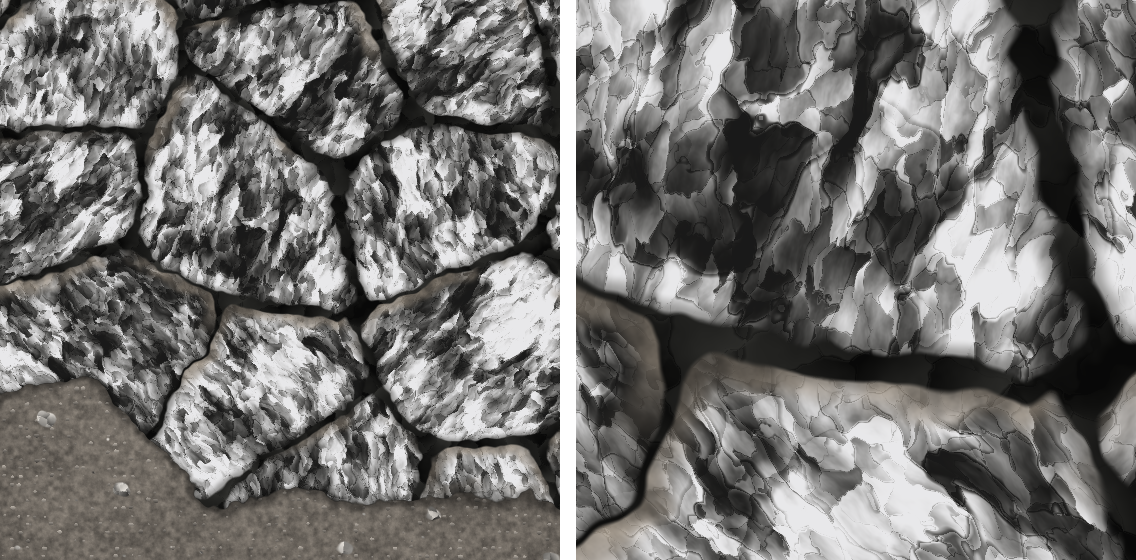
Left: the whole. Right: its middle third, enlarged.
Reproduce this texture procedurally as a WebGL 1 fragment shader.

```glsl
precision highp float;
uniform vec2 u_resolution;

const vec3 GAP = vec3(0.085, 0.085, 0.08);
const vec3 SOIL = vec3(0.435, 0.41, 0.38);
const vec3 DUST = vec3(0.54, 0.50, 0.45);

float hash(vec2 p) {
  return fract(sin(dot(p, vec2(127.1, 311.7))) * 43758.5453);
}

vec2 hash2(vec2 p) {
  return vec2(hash(p), hash(p + 17.3));
}

mat2 rotation(float a) {
  return mat2(cos(a), sin(a), -sin(a), cos(a));
}

float noise(vec2 p) {
  vec2 i = floor(p), f = fract(p);
  f = f * f * (3.0 - 2.0 * f);
  return mix(mix(hash(i), hash(i + vec2(1, 0)), f.x),
             mix(hash(i + vec2(0, 1)), hash(i + vec2(1, 1)), f.x), f.y);
}

float fbm(vec2 p) {
  float sum = 0.0, amp = 0.53;
  for (int i = 0; i < 4; i++) {
    sum += amp * noise(p);
    p = rotation(0.6) * p * 2.07 + 5.3;
    amp *= 0.5;
  }
  return sum;
}

float smoothMin(float a, float b, float k) {
  float h = max(k - abs(a - b), 0.0) / k;
  return min(a, b) - h * h * k * 0.25;
}

vec2 seedPoint(vec2 cell) {
  return cell + 0.1 + 0.8 * hash2(cell);
}

// Packed boulders: rounded edge distance, then offset from the centre
vec3 boulder(vec2 p, out vec2 id) {
  vec2 base = floor(p), nearest = vec2(0.0);
  float best = 9.0;
  for (int y = -1; y <= 1; y++)
    for (int x = -1; x <= 1; x++) {
      vec2 cell = base + vec2(x, y);
      vec2 r = seedPoint(cell) - p;
      if (dot(r, r) < best) { best = dot(r, r); nearest = r; id = cell; }
    }
  float edge = 1.0;
  for (int y = -2; y <= 2; y++)
    for (int x = -2; x <= 2; x++) {
      vec2 r = seedPoint(id + vec2(x, y)) - p;
      vec2 between = r - nearest;
      if (dot(between, between) > 0.0001)
        edge = smoothMin(edge, dot(0.5 * (r + nearest), normalize(between)), 0.11);
    }
  return vec3(edge, -nearest);
}

// Broken faces: own tone, own slope of light, and a dark seam between them
float facets(vec2 p, float warp, float seam) {
  p += warp * (vec2(fbm(p * 0.9), fbm(p * 0.9 + 31.0)) - 0.5);
  vec2 base = floor(p);
  float d1 = 9.0, d2 = 9.0, t1 = 0.0, t2 = 0.0;
  for (int y = -1; y <= 1; y++)
    for (int x = -1; x <= 1; x++) {
      vec2 cell = base + vec2(x, y);
      vec2 r = p - cell - hash2(cell);
      float d = length(r);
      float tone = hash(cell + 7.7) + dot(r, hash2(cell + 3.1) - 0.5) * 1.6;
      if (d < d1) { d2 = d1; t2 = t1; d1 = d; t1 = tone; }
      else if (d < d2) { d2 = d; t2 = tone; }
    }
  float inside = smoothstep(0.0, 0.1, d2 - d1);
  float strength = seam * smoothstep(0.05, 0.5, t1 - t2 + 0.2);
  return mix(0.5 * (t1 + t2), t1, inside) - strength * (1.0 - inside);
}

float rockTone(vec2 p, vec2 id) {
  vec2 q = rotation(0.3 + 2.2 * hash(id + 2.0)) * p + 9.0 * hash2(id);
  q += 0.03 * (vec2(fbm(q * 14.0), fbm(q * 14.0 + 8.0)) - 0.5);
  float tone = 0.26 * facets(q * vec2(8.0, 14.0), 1.6, 0.3)
             + 0.30 * facets(q * vec2(17.0, 34.0) + 4.0, 1.8, 0.5)
             + 0.25 * facets(q * vec2(42.0, 72.0), 1.6, 0.5)
             + 0.19 * fbm(q * vec2(30.0, 120.0));
  tone = 0.54 + (tone - 0.5) * 1.9 + 0.14 * (hash(id + 5.0) - 0.5);
  tone += 0.26 * (fbm(q * vec2(75.0, 150.0) + 3.0) - 0.5);
  tone = -smoothMin(-tone, -0.10, 0.35);
  return smoothMin(tone, 0.92, 0.15);
}

// Loose stones: coverage and tone
vec2 pebbles(vec2 p, float chance) {
  vec2 cell = floor(p);
  vec2 r = fract(p) - 0.35 - 0.3 * hash2(cell);
  float radius = mix(0.1, 0.28, hash(cell + 4.0)) * step(hash(cell + 9.0), chance);
  float d = length(r * vec2(0.85, 1.1)) + 0.12 * (noise(p * 5.0) - 0.5);
  return vec2(smoothstep(0.03, -0.04, d - radius),
              0.40 + 0.28 * hash(cell + 6.0) + 0.8 * r.y);
}

vec3 soil(vec2 p) {
  float grain = 0.30 * (fbm(p * 9.0) - 0.5) + 0.65 * (fbm(p * 110.0) - 0.5);
  vec3 color = SOIL * (1.0 + grain);
  vec2 grit = pebbles(p * 70.0, 0.32);
  vec2 stone = pebbles(rotation(0.4) * p * 17.0, 0.16);
  color = mix(color, vec3(1.0, 0.96, 0.91) * grit.y, grit.x * 0.75);
  float stoneTone = stone.y + 0.5 * (facets(p * 60.0, 1.0, 0.2) - 0.5);
  return mix(color, vec3(1.0, 0.98, 0.95) * stoneTone, stone.x);
}

void main() {
  vec2 p = gl_FragCoord.xy / u_resolution.y;
  vec2 id;
  vec2 rough = vec2(fbm(p * 11.0), fbm(p * 11.0 + 40.0)) - 0.5;
  vec2 chips = vec2(noise(p * 60.0), noise(p * 60.0 + 9.0)) - 0.5;
  vec3 rock = boulder(p * vec2(2.9, 3.4) + 0.13 * rough + 0.025 * chips + vec2(4.0, 2.3), id);

  // The pile rests on a bank that is higher on the left
  float bankLine = mix(0.31, 0.11, smoothstep(0.12, 0.42, p.x));
  float bank = p.y - bankLine + 0.08 * rough.y + 0.01 * chips.x;
  float gapWidth = mix(0.006, 0.042, noise(p * 6.0 + 2.0));
  float depth = min(rock.x - gapWidth, bank * 3.3);

  float tone = rockTone(p, id);
  tone *= mix(0.65, 1.0, smoothstep(0.0, 0.045, depth));
  vec3 color = tone * mix(vec3(1.0, 0.99, 0.96), vec3(0.99, 0.99, 1.0), tone);

  // Dusty upper rims, patchy
  float rim = smoothstep(0.09, 0.03, depth) * smoothstep(0.1, 0.35, rock.z);
  rim *= smoothstep(0.38, 0.6, fbm(p * 9.0 + 60.0));
  color = mix(color, DUST * (0.55 + 0.9 * fbm(p * 60.0)), 0.7 * rim);

  vec3 gapColor = GAP * (0.5 + 1.3 * facets(p * 28.0, 1.5, 0.3));
  color = mix(max(gapColor, vec3(0.03)), color, smoothstep(-0.006, 0.008, depth));

  vec3 ground = soil(p) * mix(0.6, 1.0, smoothstep(0.0, 0.025, -bank));
  color = mix(ground, color, smoothstep(-0.002, 0.002, bank));
  gl_FragColor = vec4(clamp(color, 0.0, 1.0), 1.0);
}
```
